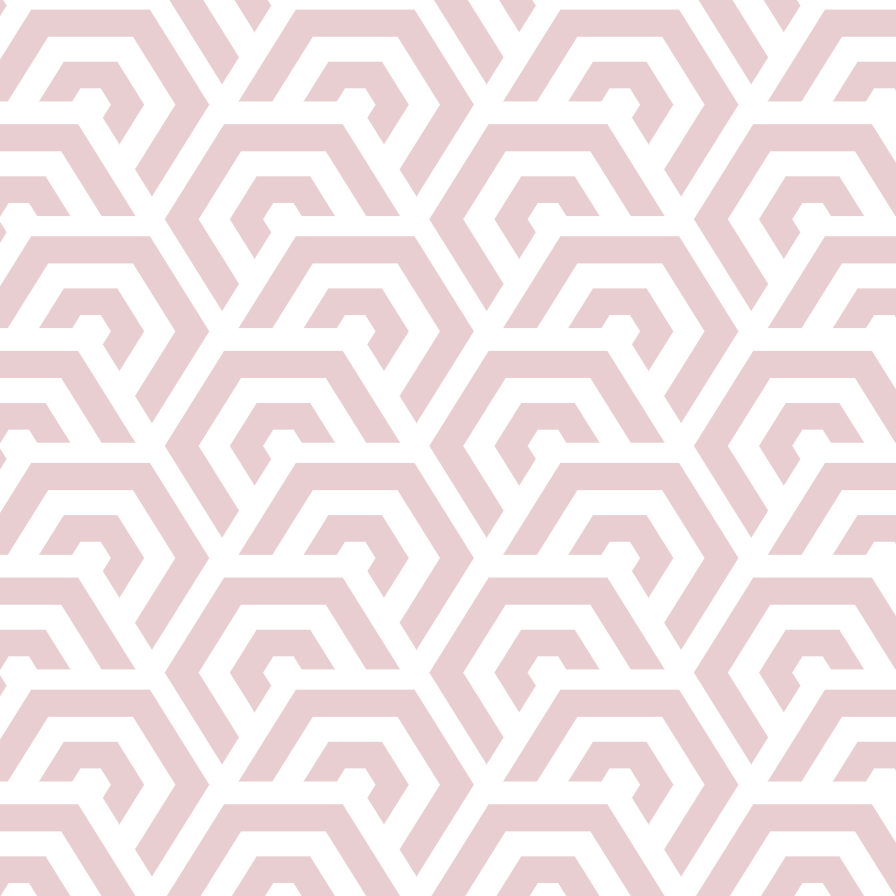
Reproduce this pattern procedurally as a three.js fragment shader.

```glsl
// Interlocking rows of open, nested hexagon bands in pale rose on white.
// Each motif is a pair of hexagonal rings with a 120 degree sector cut away;
// a mirrored copy, offset by about half a cell, fills the gaps between them.

varying vec2 vUv;

const vec3 WHITE = vec3(1.0);
const vec3 ROSE = vec3(0.91, 0.803, 0.82);

const vec2 PERIOD = vec2(0.2953, 0.2530);
const vec2 RIGHT_CENTER = vec2(0.3964, 0.6302);
const vec2 LEFT_CENTER = vec2(0.3163, 0.5023);

// Slanted side normal of the slightly flattened hexagon
const vec2 SLANT = vec2(0.801, 0.5);
const vec2 OUTER_BAND = vec2(0.0758, 0.1061);
const vec2 INNER_BAND = vec2(0.0182, 0.0479);
const float CUT_OFFSET = 0.0036;

// Position relative to the nearest repeat of a motif center
vec2 repeatAround(vec2 p, vec2 center, vec2 period) {
  return (fract((p - center) / period + 0.5) - 0.5) * period;
}

// Hexagonal radius, measured toward the flat top
float hexRadius(vec2 p) {
  vec2 a = abs(p);
  return max(a.y, dot(a, SLANT));
}

// Signed distance to a band between two radii
float band(float radius, vec2 limits) {
  return max(limits.x - radius, radius - limits.y);
}

// Nested bands, open in the lower left sector
float openHexagon(vec2 p) {
  float radius = hexRadius(p);
  float rings = min(band(radius, OUTER_BAND), band(radius, INNER_BAND));
  float sector = CUT_OFFSET - max(p.y, dot(p, SLANT));
  return max(rings, sector);
}

void main() {
  vec2 right = repeatAround(vUv, RIGHT_CENTER, PERIOD);
  vec2 left = repeatAround(vUv, LEFT_CENTER, PERIOD);
  left.x = -left.x;

  float d = min(openHexagon(right), openHexagon(left));

  // Edge softening over about one pixel
  float soft = 0.7 * max(fwidth(vUv.x), fwidth(vUv.y));
  float ink = 1.0 - smoothstep(-soft, soft, d);
  gl_FragColor = vec4(mix(WHITE, ROSE, ink), 1.0);
}
```
